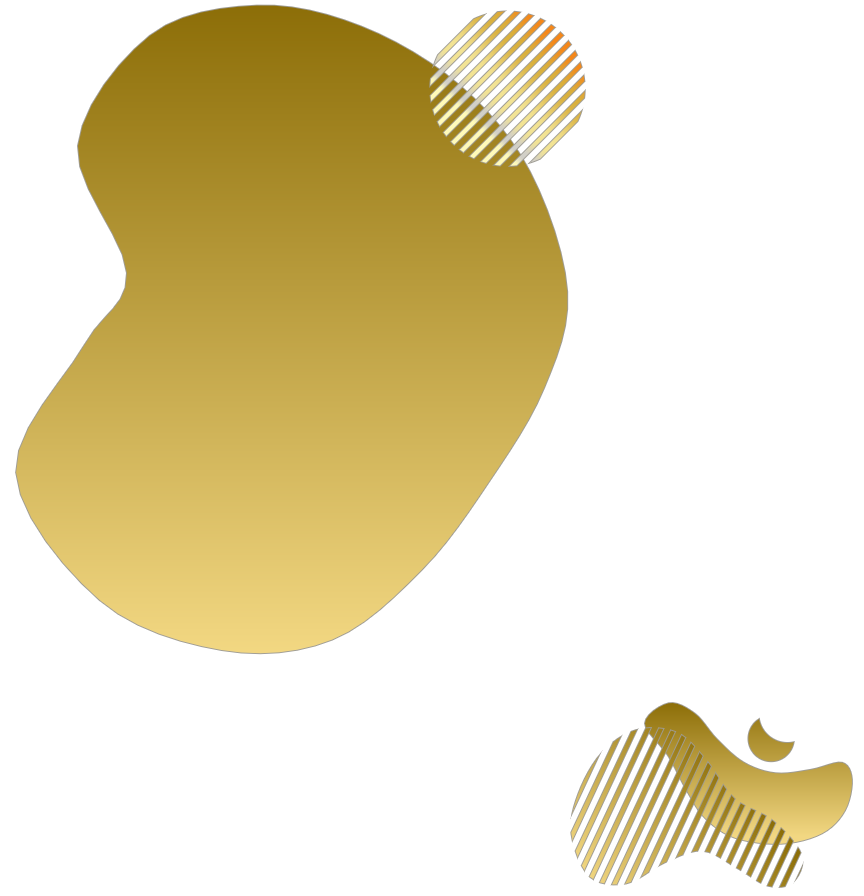
A Shadertoy shader for this background:

```glsl
#define UNITS 768.0
#define CURVE_STEPS 6
#define STRIPE_PERIOD 10.1
#define STRIPE_WIDTH 5.2
#define RIM_WIDTH 0.8
#define DARK_GOLD vec3(0.55, 0.43, 0.03)
#define LIGHT_GOLD vec3(0.95, 0.845, 0.51)
#define RIM_GREY vec3(0.62, 0.61, 0.58)

const int KNOTS = 16;

// Closed Catmull-Rom outline, evaluated between knots b and c
vec2 curvePoint(vec2 a, vec2 b, vec2 c, vec2 d, float t) {
    return b + 0.5 * t * (c - a + t * (2.0 * a - 5.0 * b + 4.0 * c - d
             + t * (3.0 * (b - c) + d - a)));
}

// Signed distance to the outline, negative inside
float blobDistance(vec2 p, vec2 knots[KNOTS]) {
    float nearest = 1e9, side = 1.0;
    vec2 start = knots[0];
    for (int i = 0; i < KNOTS; i++) {
        vec2 a = knots[(i + KNOTS - 1) % KNOTS], b = knots[i];
        vec2 c = knots[(i + 1) % KNOTS], d = knots[(i + 2) % KNOTS];
        for (int k = 1; k <= CURVE_STEPS; k++) {
            vec2 end = curvePoint(a, b, c, d, float(k) / float(CURVE_STEPS));
            vec2 edge = end - start, w = p - start;
            vec2 gap = w - edge * clamp(dot(w, edge) / dot(edge, edge), 0.0, 1.0);
            nearest = min(nearest, dot(gap, gap));
            // Flip the side at each crossing of a horizontal ray
            if ((start.y > p.y) != (end.y > p.y) &&
                p.x < start.x + edge.x * (p.y - start.y) / edge.y) side = -side;
            start = end;
        }
    }
    return side * sqrt(nearest);
}

// Repeated bars across a unit normal
float stripeDistance(vec2 p, vec2 normal, float phase) {
    float cell = fract((dot(p, normal) - phase) / STRIPE_PERIOD + 0.5) - 0.5;
    return abs(cell) * STRIPE_PERIOD - 0.5 * STRIPE_WIDTH;
}

float coverage(float dist, float pixel) {
    return clamp(0.5 - dist / pixel, 0.0, 1.0);
}

// Fill with a fine grey rim
vec3 paint(vec3 base, vec3 fill, float dist, float pixel) {
    base = mix(base, RIM_GREY, coverage(dist, pixel));
    return mix(base, fill, coverage(dist + RIM_WIDTH, pixel));
}

vec3 gold(float t) {
    return mix(DARK_GOLD, LIGHT_GOLD, clamp(t, 0.0, 1.0));
}

// Cream, silver, yellow, gold and orange along the disc diagonal
vec3 foil(float t) {
    vec3 c = mix(vec3(1.0, 0.98, 0.72), vec3(0.82, 0.81, 0.78), smoothstep(-0.62, -0.48, t));
    c = mix(c, vec3(0.95, 0.89, 0.58), smoothstep(-0.44, -0.2, t));
    c = mix(c, vec3(0.85, 0.69, 0.24), smoothstep(-0.1, 0.5, t));
    return mix(c, vec3(0.96, 0.53, 0.1), smoothstep(0.5, 0.9, t));
}

void mainImage(out vec4 fragColor, in vec2 fragCoord) {
    float pixel = UNITS / iResolution.y;
    vec2 p = fragCoord * pixel;
    vec3 color = vec3(1.0);

    // Large blob
    vec2 largeKnots[KNOTS] = vec2[KNOTS](
        vec2(220, 764), vec2(310, 746), vec2(395, 695), vec2(455, 621),
        vec2(487, 518), vec2(467, 435), vec2(420, 355), vec2(362, 279),
        vec2(285, 219), vec2(190, 210), vec2(85, 253), vec2(13, 363),
        vec2(72, 473), vec2(108, 534), vec2(66, 643), vec2(128, 738));
    color = paint(color, gold((764.0 - p.y) / 556.0), blobDistance(p, largeKnots), pixel);

    // Striped disc
    vec2 fromDisc = p - vec2(435, 692);
    float disc = length(fromDisc) - 67.0;
    float discStripes = stripeDistance(p, vec2(0.7071, -0.7071), -242.5);
    vec3 discFill = foil(dot(fromDisc, vec2(0.7071)) / 67.0);
    color = paint(color, discFill, max(disc, discStripes), pixel);

    // Swoosh
    vec2 swooshKnots[KNOTS] = vec2[KNOTS](
        vec2(573, 166), vec2(596, 157), vec2(615, 135), vec2(638, 115),
        vec2(665, 106), vec2(695, 109), vec2(722, 115), vec2(731, 100),
        vec2(725, 73), vec2(705, 53), vec2(670, 44), vec2(630, 49),
        vec2(604, 66), vec2(588, 90), vec2(572, 120), vec2(552, 148));
    color = paint(color, gold((166.0 - p.y) / 115.0), blobDistance(p, swooshKnots), pixel);

    // Striped small blob, darker to the upper right
    vec2 stripedKnots[KNOTS] = vec2[KNOTS](
        vec2(489, 53), vec2(495, 88), vec2(515, 123), vec2(545, 143),
        vec2(580, 141), vec2(605, 118), vec2(630, 84), vec2(663, 65),
        vec2(688, 35), vec2(680, 11), vec2(658, 8), vec2(632, 23),
        vec2(602, 38), vec2(570, 28), vec2(537, 10), vec2(505, 16));
    float steepStripes = stripeDistance(p, vec2(0.906, -0.423), 452.7);
    float shade = (614.0 - p.x - 0.8 * (p.y - 0.0) + 100.0) / 200.0;
    color = paint(color, gold(shade), max(blobDistance(p, stripedKnots), steepStripes), pixel);

    // Crescent drop
    float drop = max(length(p - vec2(661, 135)) - 20.3, 24.0 - length(p - vec2(675, 156)));
    color = paint(color, gold(0.15 + (152.0 - p.y) / 110.0), drop, pixel);

    fragColor = vec4(color, 1.0);
}
```
